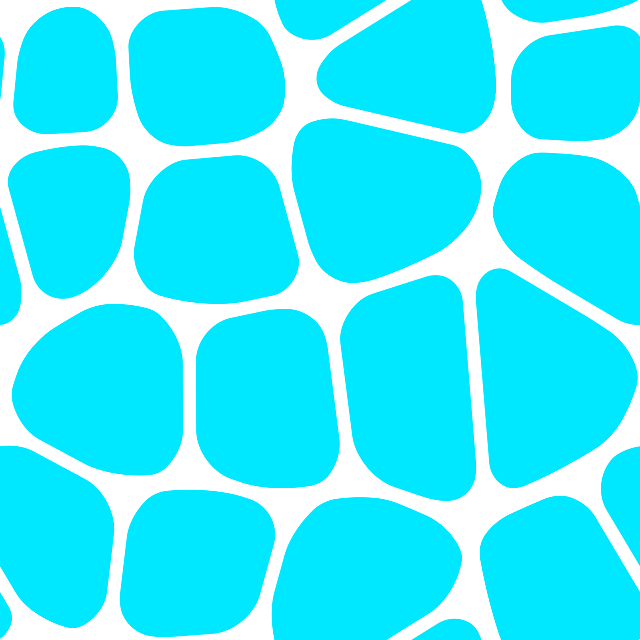
A Shadertoy shader for this pattern:

```glsl
// Seamless cellular pattern: rounded cyan cells parted by white channels.

const float GRID = 4.0;           // cells along each side of the tile
const float JITTER = 0.72;        // irregularity of the cell centres, 0 to 1
const float HALF_GAP = 0.041;     // half the channel width, in cell units
const float CORNER_RADIUS = 0.22; // rounding of the corners, in cell units
const float SEED = 23.0;          // selects the arrangement
const vec3 CELL_COLOR = vec3(0.0, 0.91, 1.0);
const vec3 CHANNEL_COLOR = vec3(1.0);

vec2 hash22(vec2 p) {
    vec3 q = fract(p.xyx * vec3(0.1031, 0.1030, 0.0973));
    q += dot(q, q.yzx + 33.33);
    return fract((q.xx + q.yz) * q.zy);
}

// Centre of a grid cell; the index wraps so that the tile repeats.
vec2 cellCentre(vec2 cell) {
    vec2 offset = hash22(mod(cell, GRID) + SEED) - 0.5;
    return cell + 0.5 + JITTER * offset;
}

// Signed distance to the rounded cell around p, negative inside.
float roundedCell(vec2 p) {
    // Find the nearest centre.
    vec2 base = floor(p), home = base, toHome = vec2(0.0);
    float nearest = 1e3;
    for (int y = -1; y <= 1; y++)
    for (int x = -1; x <= 1; x++) {
        vec2 cell = base + vec2(x, y);
        vec2 toCentre = cellCentre(cell) - p;
        float d = dot(toCentre, toCentre);
        if (d < nearest) {
            nearest = d;
            home = cell;
            toHome = toCentre;
        }
    }

    // Join the distances to all borders with circular corners.
    float reach = HALF_GAP + CORNER_RADIUS;
    float cornerSum = 0.0;
    for (int y = -2; y <= 2; y++)
    for (int x = -2; x <= 2; x++) {
        if (x == 0 && y == 0) continue;
        vec2 toOther = cellCentre(home + vec2(x, y)) - p;
        float border = dot(0.5 * (toHome + toOther), normalize(toOther - toHome));
        float depth = max(reach - border, 0.0);
        cornerSum += depth * depth;
    }
    return sqrt(cornerSum) - CORNER_RADIUS;
}

void mainImage(out vec4 fragColor, in vec2 fragCoord) {
    vec2 uv = fragCoord / iResolution.xy;
    float halfPixel = 0.5 * GRID / min(iResolution.x, iResolution.y);
    float channel = smoothstep(-halfPixel, halfPixel, roundedCell(uv * GRID));
    fragColor = vec4(mix(CELL_COLOR, CHANNEL_COLOR, channel), 1.0);
}
```
